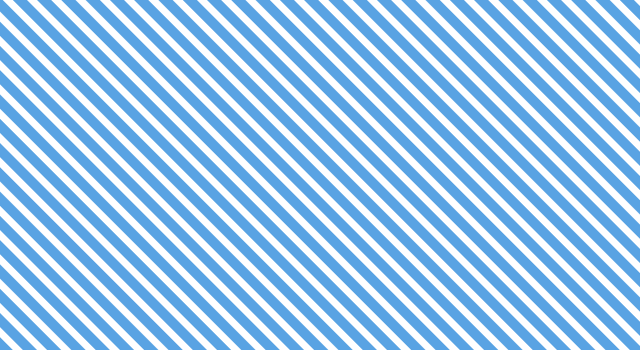
Write a WebGL 1 fragment shader that draws this pattern.

```glsl
precision highp float;

uniform vec2 u_resolution;

const vec3 WHITE = vec3(1.0);
const vec3 SKY_BLUE = vec3(0.35, 0.64, 0.89);

// Lengths are fractions of the canvas height
const float STRIPE_PERIOD = 0.04905;
const float STRIPE_SHARE = 0.585;
const float FIRST_CENTRE = 0.0401;

// Signed distance to the nearest stripe, negative inside
float stripeDistance(float across, float period, float width) {
  float offset = (fract(across / period + 0.5) - 0.5) * period;
  return abs(offset) - 0.5 * width;
}

// Pixel coverage of a shape from its signed distance
float coverage(float dist, float pixel) {
  return clamp(0.5 - dist / pixel, 0.0, 1.0);
}

void main() {
  float pixel = 1.0 / u_resolution.y;

  // Position from the top left corner, y pointing down
  vec2 p = vec2(gl_FragCoord.x, u_resolution.y - gl_FragCoord.y) * pixel;

  // Diagonals descending to the right at 45 degrees
  vec2 normal = normalize(vec2(1.0, -1.0));
  float across = dot(p, normal) - FIRST_CENTRE;

  float dist = stripeDistance(across, STRIPE_PERIOD, STRIPE_PERIOD * STRIPE_SHARE);
  gl_FragColor = vec4(mix(WHITE, SKY_BLUE, coverage(dist, pixel)), 1.0);
}
```
